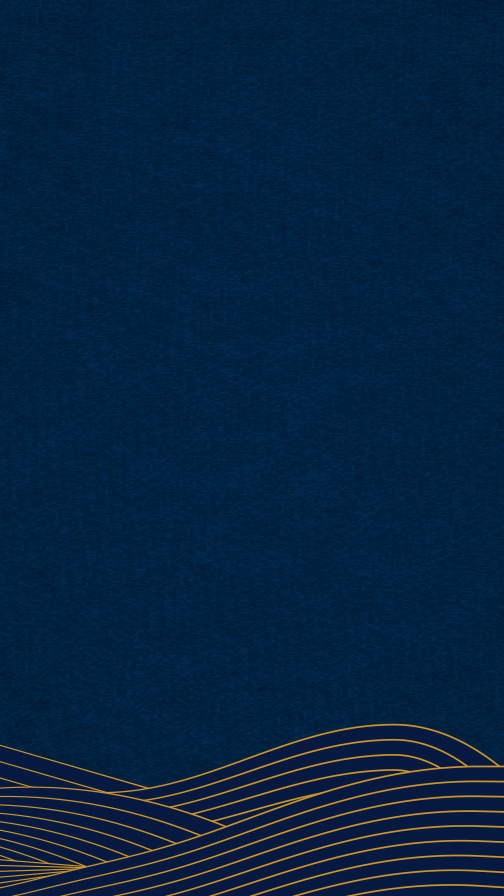
Give the GLSL for this background, as a Shadertoy shader.

```glsl
const vec3 PAPER = vec3(0.0, 0.130, 0.250);
const vec3 GRAIN_TINT = vec3(0.025, 0.065, 0.105);
const vec3 NAVY = vec3(0.025, 0.100, 0.255);
const vec3 GOLD = vec3(0.800, 0.580, 0.160);
const vec2 GRAIN_SCALE = vec2(150.0, 290.0);
const float THIN_LINE = 0.0023;
const float THICK_LINE = 0.0034;
const float PI = 3.14159;

float hash(vec2 p) {
    return fract(sin(dot(p, vec2(127.1, 311.7))) * 43758.5453);
}

float noise(vec2 p) {
    vec2 i = floor(p), f = fract(p);
    f = f * f * (3.0 - 2.0 * f);
    return mix(mix(hash(i), hash(i + vec2(1, 0)), f.x),
               mix(hash(i + vec2(0, 1)), hash(i + vec2(1, 1)), f.x), f.y);
}

// Half a cosine wave, rising from 0 to 1 between two positions
float swell(float start, float end, float x) {
    return 0.5 - 0.5 * cos(PI * clamp((x - start) / (end - start), 0.0, 1.0));
}

// Fibrous paper, stretched sideways, with faint broad mottling
vec3 paper(vec2 p) {
    float fine = noise(p * GRAIN_SCALE * 1.9) - 0.5;
    float fibre = noise(p * GRAIN_SCALE + 7.0) - 0.5;
    float mottle = noise(p * vec2(22.0, 34.0)) - 0.5;
    float grain = 0.55 * fine + 0.65 * fibre + 0.25 * mottle;
    vec2 fromCentre = (p - vec2(0.5, 0.95)) / vec2(0.8, 1.3);
    float light = 1.04 - 0.10 * dot(fromCentre, fromCentre);
    return max(PAPER * light + GRAIN_TINT * grain, 0.0);
}

// Fills below a crest and repeats its outline downwards
vec3 wave(vec3 behind, vec2 p, float crest, float spacing) {
    float depth = (crest - p.y) / spacing;
    float perPixel = max(length(vec2(dFdx(depth), dFdy(depth))), 1e-5);
    float fill = clamp(depth / perPixel + 0.5, 0.0, 1.0);
    float dist = abs(depth - max(round(depth), 0.0)) / perPixel;
    float width = mix(THIN_LINE, THICK_LINE, smoothstep(0.0, 0.6, p.x)) * iResolution.x;
    float line = clamp(0.5 + 0.5 * width - dist, 0.0, 1.0) * min(width, 1.0);
    return mix(mix(behind, NAVY, fill), GOLD, line);
}

void mainImage(out vec4 fragColor, in vec2 fragCoord) {
    vec2 p = fragCoord / iResolution.x;
    float x = p.x;
    vec3 color = paper(p);

    // Far left slope
    color = wave(color, p, 0.299 - 0.29 * x, 0.0324);

    // Tall hill, steeper on its right flank
    float flank = max(x - 0.782, 0.0);
    float hill = 0.205 + 0.135 * swell(0.2, 0.782, x) - 1.9 * flank * flank;
    float hillSpacing = mix(0.022, 0.030, smoothstep(0.2, 0.75, x)) + 0.6 * flank * flank;
    color = wave(color, p, hill, hillSpacing);

    // Left fan, opening towards the right
    float fan = 0.216 - 0.52 * (x - 0.06) * (x - 0.06);
    color = wave(color, p, fan, 0.0167 + 0.05 * x);

    // Tight bundle in the lower left corner
    color = wave(color, p, 0.072 - 0.08 * x, max(0.0115 - 0.055 * x, 0.001));

    // Broad front wave
    float bulge = (x - 0.13) / 0.2;
    float front = -0.004 + 0.261 * swell(-0.1, 0.95, x) + 0.022 * exp(-bulge * bulge);
    color = wave(color, p, front, mix(0.022, 0.030, x));

    fragColor = vec4(color, 1.0);
}
```
